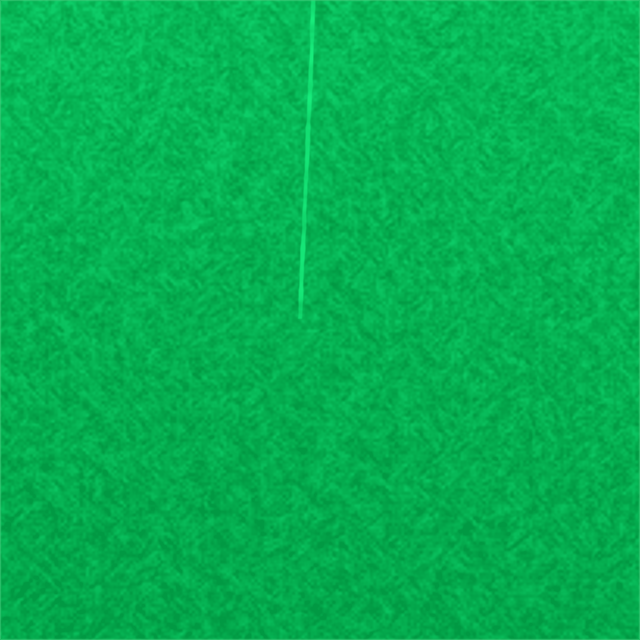
A WebGL 1 fragment shader for this texture:

```glsl
precision highp float;

uniform vec2 u_resolution;

const vec3 SHADE_GREEN = vec3(0.005, 0.60, 0.262);
const vec3 MID_GREEN = vec3(0.02, 0.69, 0.318);
const vec3 LIGHT_GREEN = vec3(0.05, 0.80, 0.405);
const vec3 STREAK_GREEN = vec3(0.09, 0.92, 0.48);
const vec3 RIM_GREEN = vec3(0.25, 0.80, 0.48);

float hash(vec2 p) {
  return fract(sin(dot(p, vec2(127.1, 311.7))) * 43758.5453);
}

// Value noise centred on zero
float noise(vec2 p) {
  vec2 cell = floor(p);
  vec2 f = fract(p);
  f = f * f * (3.0 - 2.0 * f);
  float low = mix(hash(cell), hash(cell + vec2(1.0, 0.0)), f.x);
  float high = mix(hash(cell + vec2(0.0, 1.0)), hash(cell + vec2(1.0, 1.0)), f.x);
  return mix(low, high, f.y) - 0.5;
}

// Noise stretched along a direction given by its angle
float strokes(vec2 p, float angle, float across, float along) {
  vec2 dir = vec2(cos(angle), sin(angle));
  vec2 side = vec2(-dir.y, dir.x);
  return noise(vec2(dot(p, dir) * along, dot(p, side) * across) + 17.0);
}

// Short diagonal creases whose direction changes from patch to patch
float creases(vec2 p) {
  float falling = strokes(p, -0.82, 150.0, 62.0);
  float rising = strokes(p, 0.72, 155.0, 72.0);
  float patches = noise(p * 34.0 + 5.0) + 0.12 * (p.x - 0.4);
  return mix(falling, rising, smoothstep(-0.08, 0.12, patches));
}

float grain(vec2 p) {
  float coarse = noise(p * 85.0 + 31.0);
  float fine = noise(p * 205.0 + 71.0);
  return 0.115 * creases(p) + 0.04 * coarse + 0.095 * fine;
}

// Green level of the broad lighting
float lighting(vec2 p) {
  float corner = exp(-5.0 * dot(p - vec2(0.0, 1.0), p - vec2(0.0, 1.0)));
  return 0.684 + 0.065 * (p.y - 0.5) + 0.012 * (p.x - 0.5) + 0.022 * corner;
}

vec3 greenTone(float level) {
  vec3 lower = mix(SHADE_GREEN, MID_GREEN, clamp((level - 0.60) / 0.09, 0.0, 1.0));
  return mix(lower, LIGHT_GREEN, clamp((level - 0.69) / 0.11, 0.0, 1.0));
}

// Coverage of a thin, slightly ragged line between two points
float streak(vec2 p, vec2 foot, vec2 head, float halfWidth, float blur) {
  float along = (p.y - foot.y) / (head.y - foot.y);
  float centre = mix(foot.x, head.x, along) + 0.0014 * noise(vec2(p.y * 45.0, 3.0));
  float ragged = halfWidth * (1.0 + 0.5 * noise(vec2(p.y * 90.0, 9.0)));
  float body = 1.0 - smoothstep(ragged - blur, ragged + blur, abs(p.x - centre));
  float strength = 0.82 + 0.5 * noise(vec2(p.y * 65.0, 13.0));
  return body * strength * smoothstep(-blur, blur, p.y - foot.y);
}

void main() {
  vec2 uv = gl_FragCoord.xy / u_resolution;
  float pixel = 1.0 / min(u_resolution.x, u_resolution.y);

  vec3 color = greenTone(lighting(uv) + grain(uv));

  // Bright streak from the top edge to the middle
  float blur = max(0.0018, pixel * 0.7);
  float line = streak(uv, vec2(0.469, 0.502), vec2(0.490, 1.0), 0.0034, blur);
  color = mix(color, STREAK_GREEN, clamp(line, 0.0, 1.0));

  // Faint pale rim
  vec2 border = min(uv, 1.0 - uv);
  float rim = 1.0 - smoothstep(0.0005, 0.003, min(border.x, border.y));
  color = mix(color, RIM_GREEN, 0.6 * rim);

  gl_FragColor = vec4(color, 1.0);
}
```
